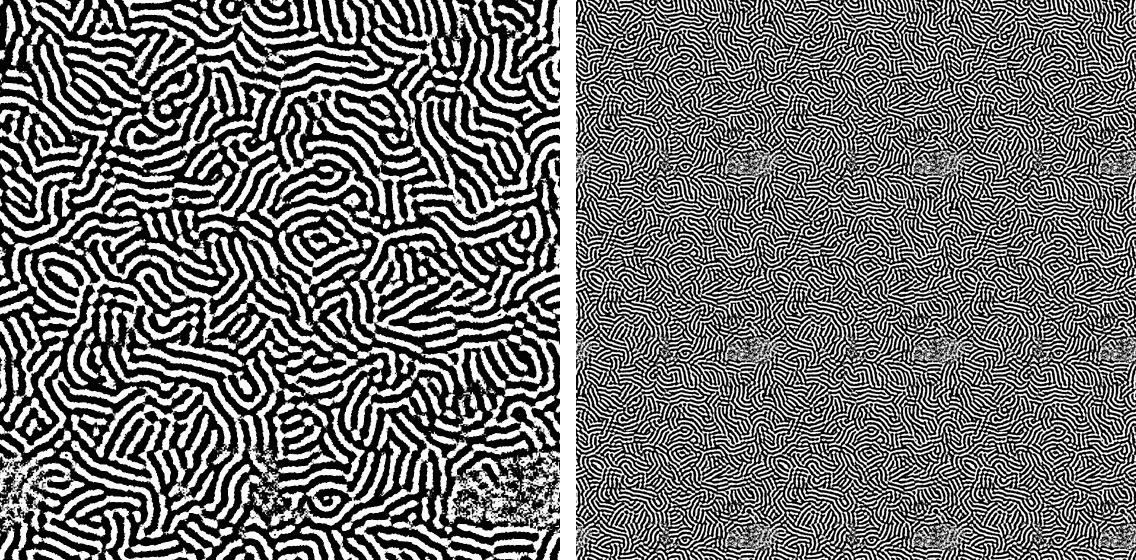
Left, the tile; right, the same tile 3 across and 3 down.
Reproduce this pattern procedurally as a WebGL 1 fragment shader.

```glsl
precision highp float;
// Tiling black and white labyrinth of curved stripes, breaking into grain where the waves fade.
uniform vec2 u_resolution;

#define CELLS 16.0       // wave packets per side
#define STRIPES 43.0     // stripe periods per side
#define BIAS 0.16        // raises the share of black
#define GRAIN_GRID 384.0 // fine speckle cells per side
#define GRAIN 0.72       // fine speckle strength
#define CLUMP_GRID 112.0 // coarse speckle cells per side
#define CLUMP 0.55       // coarse speckle strength
#define PEAK 1.5         // wave height that pierces a dot
#define SOFTNESS 0.14    // half width of the threshold

const float TAU = 6.2831853;
const vec3 INK = vec3(0.01);
const vec3 PAPER = vec3(0.98);

vec2 hash2(vec2 p) {
  vec3 q = fract(p.xyx * vec3(0.1031, 0.1030, 0.0973));
  q += dot(q, q.yzx + 33.33);
  return fract((q.xx + q.yz) * q.zy);
}

// Value noise that wraps after n cells
float wrapNoise(vec2 uv, float n) {
  vec2 p = uv * n;
  vec2 i = floor(p);
  vec2 f = fract(p);
  f = f * f * (3.0 - 2.0 * f);
  vec2 lo = mod(i, n);
  vec2 hi = mod(i + 1.0, n);
  float bottom = mix(hash2(lo).x, hash2(vec2(hi.x, lo.y)).x, f.x);
  float top = mix(hash2(vec2(lo.x, hi.y)).x, hash2(hi).x, f.x);
  return mix(bottom, top, f.y);
}

// Local ripples, each bent around its own random focus, at even energy
float ripples(vec2 uv) {
  vec2 p = uv * CELLS;
  vec2 home = floor(p);
  float sum = 0.0;
  float energy = 0.02;
  for (int y = -1; y <= 1; y++) {
    for (int x = -1; x <= 1; x++) {
      vec2 cell = home + vec2(float(x), float(y));
      vec2 id = mod(cell, CELLS);
      vec2 center = cell + 0.1 + 0.8 * hash2(id + 17.0);
      vec2 turn = TAU * hash2(id + 71.0);
      float reach = mix(0.4, 3.5, hash2(id + 131.0).x);
      vec2 d = p - center;
      float fade = max(1.0 - dot(d, d), 0.0);
      fade *= fade;
      vec2 focus = reach * vec2(cos(turn.x), sin(turn.x));
      float phase = TAU * STRIPES / CELLS * length(d - focus) + turn.y;
      sum += fade * cos(phase);
      energy += fade * fade;
    }
  }
  return sum * inversesqrt(energy);
}

// Ragged patches in a low band where the stripes dissolve
float dissolve(vec2 uv) {
  float shape = 3.0 * cos(TAU * (uv.y - 0.13))
              + 0.7 * cos(TAU * (2.0 * uv.x - 0.88))
              + 0.1 * cos(TAU * (uv.x + 0.02));
  shape += 1.0 * (wrapNoise(uv, 9.0) - 0.5) + 1.0 * (wrapNoise(uv, 25.0) - 0.5);
  return smoothstep(3.1, 3.6, shape);
}

float labyrinth(vec2 uv) {
  float wave = ripples(uv);
  float height = wave - BIAS - 8.0 * max(wave - PEAK, 0.0);
  height *= 1.0 - 0.9 * dissolve(uv);
  height += GRAIN * (wrapNoise(uv, GRAIN_GRID) - 0.5);
  height += CLUMP * (wrapNoise(uv, CLUMP_GRID) - 0.5);
  return smoothstep(-SOFTNESS, SOFTNESS, height);
}

void main() {
  // Four samples per fragment smooth the edges
  float white = 0.0;
  for (int j = 0; j < 2; j++) {
    for (int i = 0; i < 2; i++) {
      vec2 offset = 0.5 * vec2(float(i), float(j)) - 0.25;
      white += 0.25 * labyrinth(fract((gl_FragCoord.xy + offset) / u_resolution));
    }
  }
  gl_FragColor = vec4(mix(INK, PAPER, white), 1.0);
}
```
